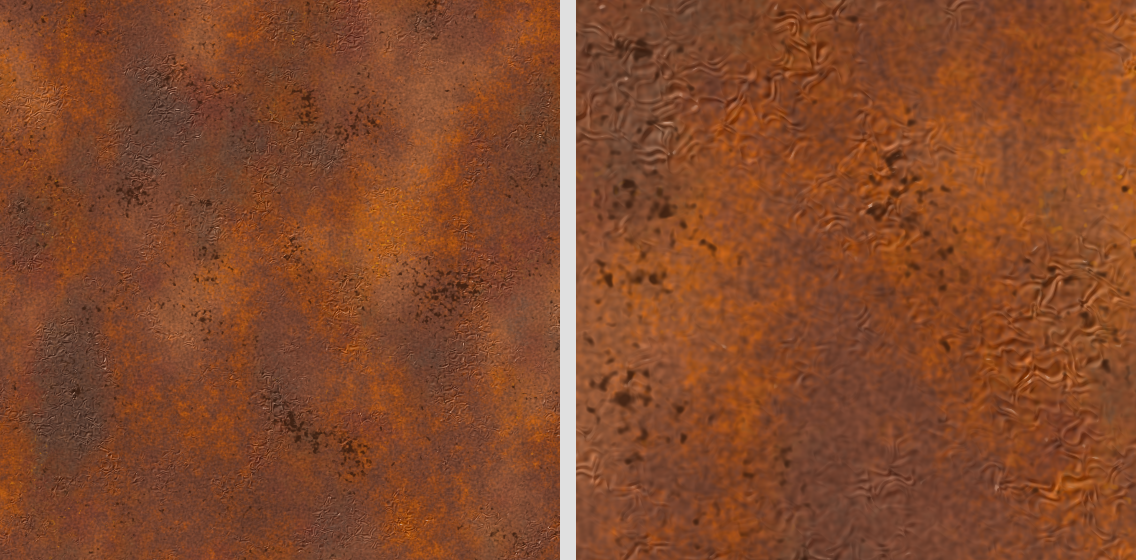
Left: the whole. Right: its middle third, enlarged.
Give the GLSL for this texture, as a Shadertoy shader.

```glsl
vec2 gradient(vec2 cell) {
    vec3 h = fract(cell.xyx * vec3(0.1031, 0.1030, 0.0973));
    h += dot(h, h.yzx + 33.33);
    return fract((h.xx + h.yz) * h.zy) * 2.0 - 1.0;
}

float noise(vec2 p) {
    vec2 i = floor(p), f = p - i;
    vec2 u = f * f * f * (f * (f * 6.0 - 15.0) + 10.0);
    vec2 e = vec2(0.0, 1.0);
    float low = mix(dot(gradient(i), f), dot(gradient(i + e.yx), f - e.yx), u.x);
    float high = mix(dot(gradient(i + e), f - e), dot(gradient(i + 1.0), f - 1.0), u.x);
    return 1.3 * mix(low, high, u.y);
}

float fbm(vec2 p, int octaves, float gain) {
    float sum = 0.0, amplitude = 0.6;
    for (int i = 0; i < octaves; i++) {
        sum += amplitude * noise(p);
        p = mat2(1.6, 1.2, -1.2, 1.6) * p + 17.3;
        amplitude *= gain;
    }
    return sum;
}

// Height of the worm-like wrinkles in the crust
float wrinkles(vec2 p) {
    vec2 warp = vec2(noise(p * 75.0 + 5.0), noise(p * 75.0 + 71.0));
    return 1.0 - abs(noise(p * vec2(105.0, 140.0) + warp * 1.5)) * 2.0;
}

void mainImage(out vec4 fragColor, in vec2 fragCoord) {
    vec2 uv = fragCoord / iResolution.y;

    // Broad clouds and the speckle that breaks them up
    float light = fbm(uv * vec2(3.6, 3.0) + 41.0, 4, 0.5);
    float soot = fbm(uv * vec2(4.2, 3.4) + 9.0, 5, 0.55);
    float rust = fbm(uv * vec2(5.5, 4.2) + 63.0, 5, 0.6);
    float speckle = fbm(uv * 38.0 + 27.0, 4, 0.9);
    float grain = noise(uv * 220.0) + 0.8 * noise(uv * 170.0 + 90.0);

    // Brown metal, orange rust, tan bloom and grey soot
    vec3 color = mix(vec3(0.46, 0.265, 0.19), vec3(0.56, 0.27, 0.105),
                     smoothstep(-0.35, 0.4, rust + 0.5 * speckle));
    color = mix(color, vec3(0.47, 0.235, 0.185), 0.5 * smoothstep(0.05, 0.4, fbm(uv * 7.0 + 130.0, 5, 0.6)));
    color = mix(color, vec3(0.62, 0.38, 0.225), 0.7 * smoothstep(-0.02, 0.42, light));
    color = mix(color, vec3(0.65, 0.32, 0.06),
                0.75 * smoothstep(0.15, 0.7, rust + 0.7 * speckle + 0.2 * light));
    float grey = smoothstep(0.0, 0.45, soot + 0.3 * speckle - 0.25 * light);
    color = mix(color, vec3(0.37, 0.265, 0.22), 0.8 * grey);
    color *= 1.0 + 0.18 * light + 0.13 * speckle + 0.17 * grain;

    // Embossed wrinkles, lit from the upper left
    float crust = smoothstep(-0.05, 0.4, fbm(uv * 9.0 + 204.0, 5, 0.7) + 0.4 * soot);
    float relief = wrinkles(uv) - wrinkles(uv + vec2(-0.0012, 0.0018));
    color += vec3(0.20, 0.18, 0.16) * clamp(relief, -0.6, 0.8) * (0.12 + 0.88 * crust);

    // Dark pits gathered in ragged patches
    float patches = fbm(uv * 7.0 + 310.0, 5, 0.65) + 0.35 * soot;
    float pits = smoothstep(0.28, 0.85, fbm(uv * 95.0 + 350.0, 2, 0.9) + 0.9 * patches + 0.25 * speckle);
    color = mix(color, vec3(0.20, 0.10, 0.05), 0.8 * pits);

    // Golden flecks in the rust, pale chips on the crust
    float goldField = fbm(uv * 5.0 + 410.0, 4, 0.6) + 0.4 * rust + 0.2 * light;
    float gold = smoothstep(0.3, 0.7, noise(uv * 150.0 + 440.0) + 0.4 * speckle)
               * smoothstep(0.12, 0.5, goldField);
    color = mix(color, vec3(0.82, 0.50, 0.07), 0.85 * gold);
    float chips = smoothstep(0.35, 0.6, noise(uv * vec2(125.0, 105.0) + 520.0))
                * smoothstep(0.15, 0.5, relief) * crust;
    color = mix(color, vec3(0.82, 0.66, 0.57), 0.8 * chips);

    fragColor = vec4(clamp(color, 0.0, 1.0), 1.0);
}
```
